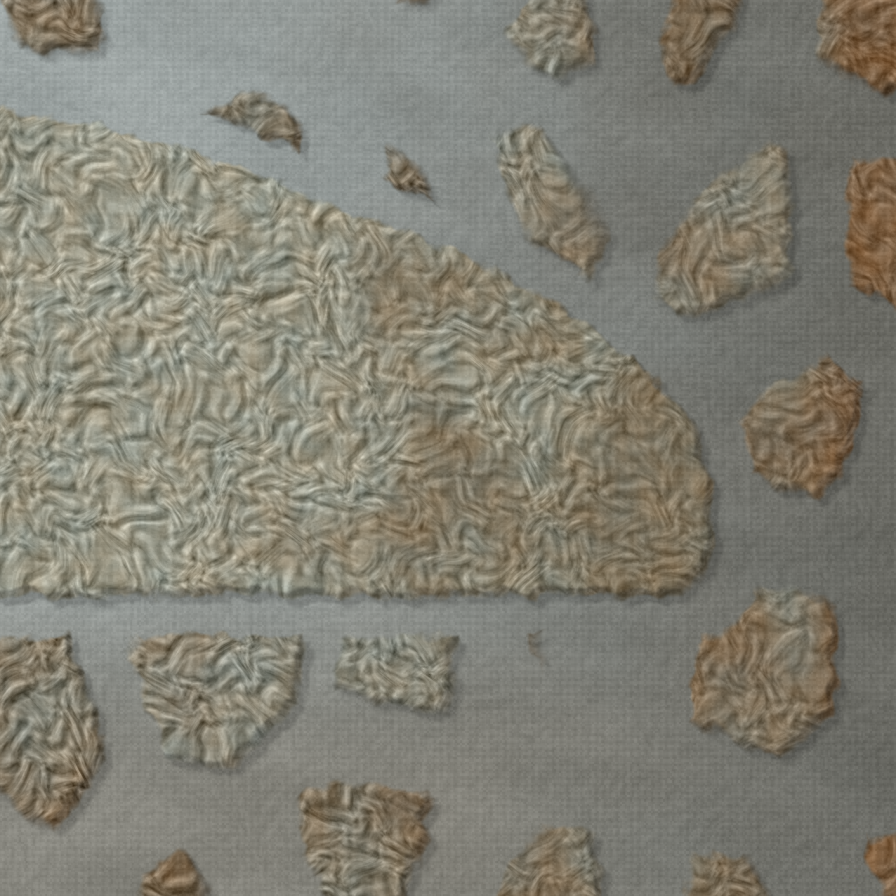
Reproduce this texture procedurally as a WebGL 1 fragment shader.

```glsl
precision highp float;
uniform vec2 u_resolution;

vec2 hash2(vec2 p) {
  p = vec2(dot(p, vec2(127.1, 311.7)), dot(p, vec2(269.5, 183.3)));
  return fract(sin(p) * 43758.55);
}

// Nearest distance, second nearest distance, cell id
vec3 cellular(vec2 p) {
  vec2 base = floor(p);
  vec3 res = vec3(8.0, 8.0, 0.0);
  for (int j = -1; j <= 1; j++) {
    for (int i = -1; i <= 1; i++) {
      vec2 cell = base + vec2(float(i), float(j));
      float d = length(cell + 0.1 + 0.8 * hash2(cell) - p);
      if (d < res.x) res = vec3(d, res.x, hash2(cell + 7.0).x);
      else res.y = min(res.y, d);
    }
  }
  return res;
}

// Layered, rotated sines
float waves(vec2 p) {
  float sum = 0.0, amp = 0.5;
  for (int i = 0; i < 4; i++) {
    p = mat2(0.8, 0.6, -0.6, 0.8) * p * 1.7 + 1.3;
    sum += amp * sin(p.x + 1.5 * sin(p.y));
    amp *= 0.6;
  }
  return sum;
}

float smoothMax(float a, float b) {
  float h = max(0.06 - abs(a - b), 0.0);
  return max(a, b) + h * h / 0.24;
}

// Large boulder as a rounded intersection of half planes
float boulder(vec2 p) {
  float d = smoothMax(p.y - 0.88, dot(p, vec2(0.355, 0.935)) - 0.853);
  d = smoothMax(d, dot(p, vec2(0.69, 0.73)) - 0.925);
  d = smoothMax(d, p.x - 0.795);
  return smoothMax(d, 0.335 - p.y);
}

// Signed distance to the stones, and stone id (-1 for the boulder)
vec2 stones(vec2 p) {
  p += 0.006 * vec2(waves(p * 45.0), waves(p.yx * 50.0 + 3.0));
  float big = boulder(p);
  vec3 c = cellular(p * vec2(5.0, 3.8) + vec2(0.3, 0.6));
  float rubble = mix(0.018, 0.065, c.z) - 0.11 * (c.y - c.x);
  rubble = max(rubble, 0.045 - big);
  return big < rubble ? vec2(big, -1.0) : vec2(rubble, c.z);
}

float cover(float d) {
  return 1.0 - smoothstep(-0.004, 0.004, d);
}

// Depth of the crevices between wormy grains
float crevice(vec2 p) {
  vec2 q = p * 56.0 + 1.2 * vec2(waves(p * 14.0), waves(p.yx * 13.0 + 5.0));
  q += 0.4 * sin(q.yx * 2.3 + vec2(0.0, 1.7));
  return cellular(q).x + 0.35 * cellular(q * 2.1 + 9.0).x;
}

void main() {
  vec2 p = gl_FragCoord.xy / u_resolution.y;
  vec2 toLight = vec2(-0.7, 0.7);
  vec2 stone = stones(p);
  float inside = cover(stone.x);
  float blotch = waves(p * 9.0);

  // Relief lit from the upper left
  float slope = crevice(p + 0.005 * toLight) - crevice(p - 0.005 * toLight);
  float depth = crevice(p) - 0.6;

  // Smooth mortar with trowel streaks
  vec3 mortar = mix(vec3(0.61, 0.64, 0.635), vec3(0.42, 0.42, 0.395),
                    smoothstep(0.1, 1.0, p.x + 0.12 * blotch));
  mortar = mix(mortar, vec3(0.49, 0.475, 0.435),
               0.75 * (1.0 - smoothstep(0.1, 0.45, p.y)) * (1.0 - smoothstep(0.4, 1.0, p.x)));
  float streak = waves(vec2(p.x + 2.0 * p.y, p.y * 0.6 - p.x * 0.2) * vec2(7.0, 22.0));
  mortar += 0.022 * streak + 0.018 * blotch + 0.03 * slope;

  // Rough stone faces, browner toward the right
  float brown = smoothstep(0.3, 0.75, p.x + 0.25 * blotch - 0.25 * (p.y - 0.5));
  vec3 face = mix(vec3(0.58, 0.575, 0.51), vec3(0.47, 0.43, 0.35), brown);
  if (stone.y >= 0.0) {
    face = mix(vec3(0.53, 0.525, 0.47), vec3(0.45, 0.38, 0.29),
               clamp(stone.y + 0.5 * blotch, 0.0, 1.0));
    face = mix(face, vec3(0.47, 0.36, 0.25), smoothstep(0.88, 0.96, p.x));
  }
  float rough = mix(1.0, 0.65, brown);
  face += rough * (0.27 * slope - 0.16 * depth) + 0.025 * blotch;
  face += vec3(0.025, 0.0, -0.02) * waves(p * 30.0 + 4.0);

  // Rim shade on the far side, and the shadow thrown on the mortar
  float rim = 1.0 - cover(stones(p - 0.011 * toLight).x);
  float shadow = cover(stones(p + 0.012 * toLight).x);
  face *= 1.0 - 0.25 * rim;
  mortar *= 1.0 - 0.16 * shadow;
  vec3 color = mix(mortar, face, inside);

  // Fine weave and speckle
  color += 0.009 * (sin(p.x * 800.0) + sin(p.y * 800.0));
  color += 0.04 * (hash2(floor(p * 380.0)).x - 0.5);
  gl_FragColor = vec4(color, 1.0);
}
```
